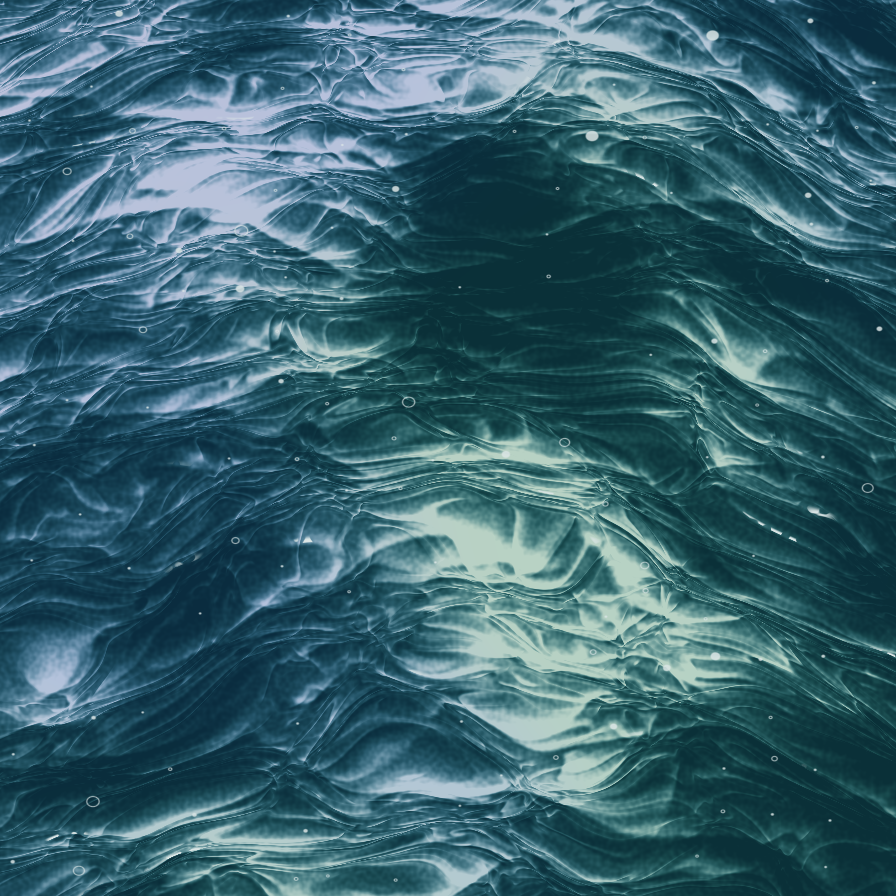
Reproduce this texture procedurally as a Shadertoy shader.

```glsl
// Choppy teal sea seen from above: swells, sharp curved crests, fine ripples and bubbles.
#define WAVE_SCALE 3.6
#define WAVE_STRETCH 2.1
#define CREST_LAYERS 5
#define CREST_STRENGTH 1.25
#define CREST_FALLOFF 5.0
#define SWELL_STRENGTH 2.3
#define FIBRE_STRENGTH 0.65
#define GRAIN_STRENGTH 0.45
#define BRIGHTNESS -0.42
#define CONTRAST 1.75
#define BUBBLE_CELLS 17.0

vec2 hash2(vec2 p) {
    vec3 q = fract(p.xyx * vec3(0.1031, 0.1030, 0.0973));
    q += dot(q, q.yzx + 33.33);
    return fract((q.xx + q.yz) * q.zy);
}

vec2 gradientAt(vec2 cell) {
    float angle = 6.2832 * hash2(cell).x;
    return vec2(cos(angle), sin(angle));
}

// Gradient noise: value in x, slope in yz.
vec3 noise(vec2 p) {
    vec2 i = floor(p), f = p - i;
    vec2 u = f * f * f * (f * (f * 6.0 - 15.0) + 10.0);
    vec2 du = 30.0 * f * f * (f * (f - 2.0) + 1.0);
    vec2 ex = vec2(1, 0), ey = vec2(0, 1);
    vec2 ga = gradientAt(i), gb = gradientAt(i + ex);
    vec2 gc = gradientAt(i + ey), gd = gradientAt(i + 1.0);
    float a = dot(ga, f), b = dot(gb, f - ex);
    float c = dot(gc, f - ey), d = dot(gd, f - 1.0);
    float k = a - b - c + d;
    return vec3(a + u.x * (b - a) + u.y * (c - a) + u.x * u.y * k,
                ga + u.x * (gb - ga) + u.y * (gc - ga) + u.x * u.y * (ga - gb - gc + gd)
                + du * (u.yx * k + vec2(b, c) - a));
}

mat2 rotation(float angle) {
    float c = cos(angle), s = sin(angle);
    return mat2(c, s, -s, c);
}

// Bright tail above a wave edge, sharp dark line below it.
float crestProfile(vec3 n, float blur) {
    float tail = exp(-CREST_FALLOFF * abs(n.x));
    float facing = smoothstep(0.1, 0.9, n.z);
    return facing * tail * mix(-0.4, 1.0, smoothstep(-blur, blur, n.x));
}

// Water colour from deep (0) to sky reflection (1), spaced by area share.
vec3 waterColour(float tone) {
    vec3 shades[6] = vec3[6](
        vec3(0.04, 0.18, 0.23), vec3(0.09, 0.27, 0.31), vec3(0.16, 0.36, 0.41),
        vec3(0.29, 0.48, 0.53), vec3(0.47, 0.62, 0.66), vec3(0.72, 0.79, 0.81));
    float stops[6] = float[6](0.07, 0.27, 0.49, 0.69, 0.845, 0.96);
    vec3 colour = shades[0];
    for (int i = 1; i < 6; i++) {
        float blend = (tone - stops[i - 1]) / (stops[i] - stops[i - 1]);
        colour = mix(colour, shades[i], clamp(blend, 0.0, 1.0));
    }
    return colour;
}

// Scattered foam dots and small hollow bubbles.
float bubbles(vec2 uv, float pixel) {
    vec2 cell = floor(uv * BUBBLE_CELLS);
    vec2 place = hash2(cell + 41.0), kind = hash2(cell + 97.0);
    vec2 offset = uv - (cell + 0.2 + 0.6 * place) / BUBBLE_CELLS;
    float radius = 0.0012 + 0.0055 * pow(kind.x, 4.0);
    float dist = length(offset * vec2(0.9, 1.1)) - radius;
    if (kind.y < 0.13) dist = abs(dist) - 0.0005;
    return step(kind.y, 0.36) * smoothstep(pixel, -pixel, dist);
}

void mainImage(out vec4 fragColor, in vec2 fragCoord) {
    vec2 uv = fragCoord / iResolution.y;
    float pixel = 1.0 / iResolution.y;

    // Perspective tightens the waves upward; the crest lines arch and wander.
    vec2 p = vec2((uv.x - 0.5) * (1.0 + 0.3 * uv.y), uv.y + 0.3 * uv.y * uv.y);
    p.y += 0.45 * p.x * p.x;
    p += 0.09 * vec2(noise(uv * 3.0 + 7.0).x, noise(uv * 3.4 + 23.0).x);
    p += 0.022 * vec2(noise(uv * 9.0 + 51.0).x, noise(uv * 9.0 + 83.0).x);

    // Broad swells, lighter toward the upper left, with a glow low in the middle.
    float swell = noise(p * vec2(2.2, 3.6) + 11.3).x
                + 0.5 * noise(rotation(0.4) * p * vec2(4.5, 8.0) + 31.7).x;
    float tone = BRIGHTNESS + SWELL_STRENGTH * swell;
    tone += 0.95 * (uv.y - 0.5) - 0.5 * (uv.x - 0.5);
    vec2 glow = (uv - vec2(0.6, 0.27)) * vec2(4.0, 5.0);
    tone += 0.5 * exp(-dot(glow, glow));
    float activity = mix(0.65, 1.35, smoothstep(-0.3, 0.35, swell + 0.3 * (uv.y - 0.5)));

    // Crests from large waves to ripples; each layer bends the next.
    float scale = WAVE_SCALE, breaking = 0.0;
    for (int i = 0; i < CREST_LAYERS; i++) {
        float layer = float(i);
        mat2 turn = rotation(0.28 * sin(layer * 2.4 + 0.6));
        vec2 stretch = scale * vec2(1.0, WAVE_STRETCH);
        vec3 n = noise(turn * p * stretch + 17.3 * layer + 5.0);
        float blur = 0.02 + 1.2 * pixel * stretch.y;
        float crest = crestProfile(n, blur);
        tone += CREST_STRENGTH * activity * crest + 0.14 * n.z;
        if (i == 1) breaking = crest;
        p += 0.13 * n.yz / stretch;
        scale *= 1.72;
    }

    // Fine fibres along the waves and a faint grain.
    float fibre = 0.16 - abs(noise(rotation(0.15) * p * vec2(16.0, 75.0)).x);
    tone += FIBRE_STRENGTH * 2.5 * activity * fibre;
    tone += GRAIN_STRENGTH * noise(uv * 170.0).x;

    // Colour: blue to the left, green to the lower right, warm on bright tops.
    float level = 1.0 / (1.0 + exp(-CONTRAST * tone));
    vec3 colour = waterColour(level);
    float greenness = smoothstep(-0.3, 0.7, uv.x - 0.6 * uv.y + noise(uv * 2.5 + 3.0).x);
    colour *= mix(vec3(0.96, 0.96, 1.07), vec3(0.99, 1.04, 0.95), greenness);
    colour += vec3(0.05, 0.0, -0.01) * smoothstep(0.8, 1.0, level) * uv.y * (1.0 - uv.x);

    // Broken foam on a few crests, then bubbles.
    float foam = smoothstep(0.55, 0.8, breaking) * smoothstep(0.12, 0.3, noise(uv * 6.0 + 61.0).x)
               * smoothstep(-0.02, 0.12, noise(uv * 75.0).x);
    foam = max(foam, 0.85 * bubbles(uv, pixel));
    fragColor = vec4(mix(colour, vec3(0.86, 0.9, 0.9), foam), 1.0);
}
```
